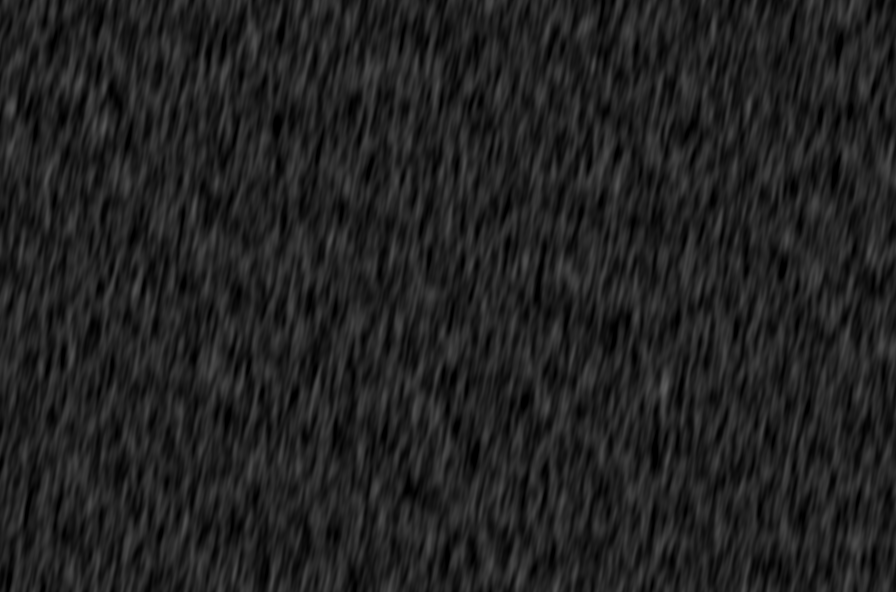
This texture is drawn by a Shadertoy shader. Its source:

```glsl
#define MEAN_GREY 0.128
#define CONTRAST 0.265
#define LEAN 0.19
#define LEAN_SPREAD 0.035
#define STREAK_SIZE vec2(0.0105, 0.056)
#define FINE_SIZE vec2(0.0065, 0.030)
#define PATCH_SIZE vec2(0.034, 0.085)
#define FINE_SHARE 0.36
#define PATCH_SHARE 0.34

// Random unit gradient for a lattice point
vec2 latticeGradient(ivec2 cell, uint seed) {
    uint h = uint(cell.x) * 1597334677u ^ uint(cell.y) * 3812015801u ^ seed * 2654435769u;
    h = (h ^ (h >> 16)) * 2146121005u;
    h = (h ^ (h >> 15)) * 2221713035u;
    h ^= h >> 16;
    float angle = 6.2831853 * float(h & 65535u) / 65536.0;
    return vec2(cos(angle), sin(angle));
}

float gradientNoise(vec2 p, uint seed) {
    ivec2 cell = ivec2(floor(p));
    vec2 f = fract(p);
    vec2 blend = f * f * f * (f * (f * 6.0 - 15.0) + 10.0);
    float lowerLeft = dot(latticeGradient(cell, seed), f);
    float lowerRight = dot(latticeGradient(cell + ivec2(1, 0), seed), f - vec2(1, 0));
    float upperLeft = dot(latticeGradient(cell + ivec2(0, 1), seed), f - vec2(0, 1));
    float upperRight = dot(latticeGradient(cell + ivec2(1, 1), seed), f - vec2(1, 1));
    return mix(mix(lowerLeft, lowerRight, blend.x), mix(upperLeft, upperRight, blend.x), blend.y);
}

// Noise stretched along a line tilted from the vertical
float streaks(vec2 p, vec2 size, float lean, uint seed) {
    vec2 along = normalize(vec2(lean, 1.0));
    vec2 across = vec2(along.y, -along.x);
    return gradientNoise(vec2(dot(p, across), dot(p, along)) / size + 0.37 * float(seed), seed);
}

void mainImage(out vec4 fragColor, in vec2 fragCoord) {
    vec2 p = fragCoord / iResolution.y;

    // Overlapping main streaks with slightly different leans
    float grain = 0.0;
    for (int i = 0; i < 3; i++) {
        float lean = LEAN + LEAN_SPREAD * float(i - 1);
        grain += 0.45 * streaks(p, STREAK_SIZE * (1.0 + 0.13 * float(i)), lean, uint(i + 1));
    }

    // Thin fibres and broad soft patches
    grain += FINE_SHARE * streaks(p, FINE_SIZE, LEAN, 7u);
    grain += PATCH_SHARE * streaks(p, PATCH_SIZE, LEAN, 11u);

    float grey = MEAN_GREY + CONTRAST * grain;
    fragColor = vec4(vec3(clamp(grey, 0.0, 1.0)), 1.0);
}
```
